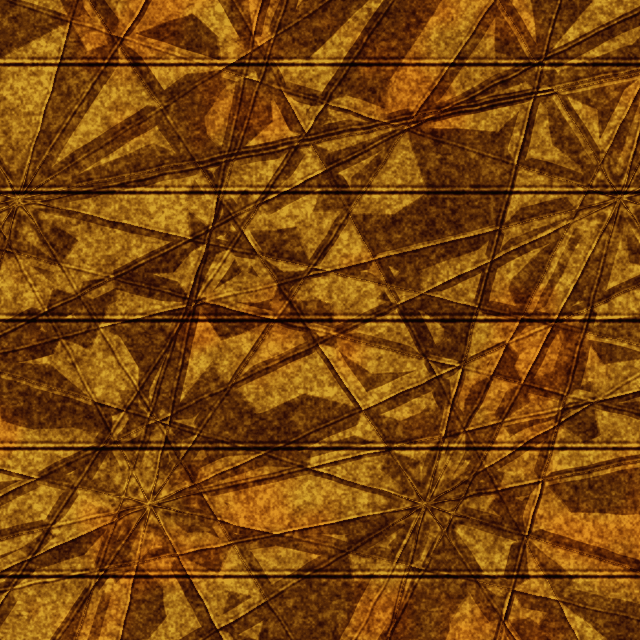
Reproduce this texture procedurally as a three.js fragment shader.

```glsl
varying vec2 vUv;

const vec3 SHADOW = vec3(0.18, 0.05, 0.02);
const vec3 BROWN = vec3(0.39, 0.20, 0.03);
const vec3 GOLD = vec3(0.63, 0.41, 0.08);
const vec3 HIGHLIGHT = vec3(0.78, 0.58, 0.15);
const vec3 RUST_TINT = vec3(1.08, 0.80, 0.55);
const int GROUPS = 5;            // bundles of crossing creases
const int FAMILIES = 6;          // crease directions per bundle
const float ANGLE_JITTER = 0.16;
const float CREASE_WIDTH = 0.0019;
const float SEAM_SPACING = 0.2;
const float SEAM_OFFSET = 0.099;
const float SEAM_WIDTH = 0.0026;
const float STAR_RADIUS = 0.075;
const float FACET_EDGE = 0.0012;
const float FACET_DARK = 0.28;
const float FACET_CONTRAST = 0.40;
const float GRAIN = 0.62;
const float FINE_GRAIN = 0.34;
const float WRINKLE = 0.22;
const float BLOTCH = 0.34;

float hash(vec2 p) {
  vec3 q = fract(p.xyx * 0.1031);
  q += dot(q, q.yzx + 33.33);
  return fract((q.x + q.y) * q.z);
}

float noise(vec2 p) {
  vec2 i = floor(p), f = fract(p);
  f = f * f * (3.0 - 2.0 * f);
  return mix(mix(hash(i), hash(i + vec2(1.0, 0.0)), f.x),
             mix(hash(i + vec2(0.0, 1.0)), hash(i + 1.0), f.x), f.y);
}

float fbm(vec2 p) {
  float sum = 0.0, amp = 0.5;
  for (int i = 0; i < 4; i++) {
    sum += amp * noise(p);
    p = mat2(1.6, 1.2, -1.2, 1.6) * p + 17.3;
    amp *= 0.5;
  }
  return sum / 0.9375;
}

float bump(float x) { return exp(-x * x); }

// Two hubs low, two at the sides, then a loose bundle
vec2 hubCentre(float g) {
  float odd = mod(g, 2.0);
  if (g < 2.0) return vec2(0.235 + 0.43 * odd, 0.212);
  if (g < 4.0) return vec2(0.03 + 0.94 * odd, 0.69);
  return vec2(0.48, 0.72);
}

float familyAngle(float k) {
  float degrees = k < 1.0 ? 75.0 : k < 2.0 ? 60.0 : k < 3.0 ? 28.0
                : k < 4.0 ? 11.0 : k < 5.0 ? -16.0 : -58.0;
  return radians(degrees);
}

// Tone of one facet: an inner plate with a mitred border
float facetTone(float cell, float id, float d) {
  float h = hash(vec2(cell * 91.7, id * 7.3));
  float h2 = hash(vec2(id * 5.1 + 3.0, cell * 67.9));
  float inner = step(0.42, h) * FACET_CONTRAST + 0.12 * fract(h * 17.0);
  float border = step(0.68, h2) * FACET_CONTRAST + 0.12 * fract(h2 * 17.0);
  float width = 0.005 + 0.018 * fract(h * 53.0);
  return FACET_DARK + mix(border, inner, smoothstep(-FACET_EDGE, FACET_EDGE, d - width));
}

vec3 ramp(float t) {
  vec3 c = mix(SHADOW, BROWN, clamp(t / 0.38, 0.0, 1.0));
  c = mix(c, GOLD, clamp((t - 0.38) / 0.34, 0.0, 1.0));
  c = mix(c, HIGHLIGHT, clamp((t - 0.72) / 0.22, 0.0, 1.3));
  return c * clamp(1.0 + 1.4 * t, 0.2, 1.0);
}

void main() {
  vec2 p = vUv + 0.003 * (vec2(noise(vUv * 35.0), noise(vUv * 35.0 + 40.0)) - 0.5);

  // Creases: relief, cell key and the two nearest lines
  float d1 = 9.0, d2 = 9.0, id1 = 0.0, id2 = 0.0;
  float cell = 0.0, relief = 0.0, star = 0.0;
  for (int g = 0; g < GROUPS; g++) {
    float group = float(g);
    vec2 q = p - hubCentre(group);
    float loose = step(3.5, group);
    star = max(star, (1.0 - loose) * bump(length(q) / STAR_RADIUS));
    for (int k = 0; k < FAMILIES; k++) {
      float family = float(k), id = group * float(FAMILIES) + family + 1.0;
      float h = hash(vec2(id, 4.7));
      float angle = familyAngle(family) + ANGLE_JITTER * (h - 0.5);
      float side = dot(q, vec2(-sin(angle), cos(angle)));
      side += loose * 0.5 * (hash(vec2(id, 9.1)) - 0.5);
      float d = abs(side);
      cell += step(0.0, side) * h;
      if (d < d1) { d2 = d1; id2 = id1; d1 = d; id1 = id; }
      else if (d < d2) { d2 = d; id2 = id; }
      float x = side / CREASE_WIDTH;
      float strength = (family < 4.0 ? 1.0 : 0.65) * mix(0.55, 1.0, hash(vec2(id, 2.3)));
      relief += strength * (0.22 * bump(x - 1.0) - 0.52 * bump(x + 0.8) - 0.22 * bump(x - 2.7));
    }
  }

  // Facets, blended across their mitres
  float nearest = 0.5 + 0.5 * smoothstep(0.0, 2.0 * FACET_EDGE, d2 - d1);
  float tone = mix(facetTone(cell, id2, d2), facetTone(cell, id1, d1), nearest);

  // Hyperbolic folds around the hubs
  float fold = sin(8.0 * log(sqrt(d1 * d2) + 0.004));
  tone = mix(tone, 0.44 + 0.3 * fold, 0.85 * star);
  tone += clamp(relief, -0.45, 0.25) * (1.0 - 0.75 * star);

  // Leather grain and stains
  float wrinkle = abs(2.0 * noise(p * vec2(60.0, 90.0) + 3.0 * fbm(p * 30.0)) - 1.0);
  tone += GRAIN * (fbm(vUv * 130.0) - 0.5) + WRINKLE * (wrinkle - 0.42);
  tone += FINE_GRAIN * (noise(vUv * 290.0) - 0.5) + BLOTCH * (fbm(vUv * 9.0) - 0.5);

  // Horizontal seams
  float y = (fract((vUv.y - SEAM_OFFSET) / SEAM_SPACING + 0.5) - 0.5) * SEAM_SPACING / SEAM_WIDTH;
  tone += 0.26 * bump(y - 2.0) - 0.95 * bump(y) - 0.35 * bump(y - 3.8) + 0.14 * bump(y + 2.0);

  float rust = smoothstep(0.54, 0.78, fbm(vUv * 6.0 + 31.0));
  gl_FragColor = vec4(ramp(tone) * mix(vec3(1.0), RUST_TINT, 0.6 * rust), 1.0);
}
```
